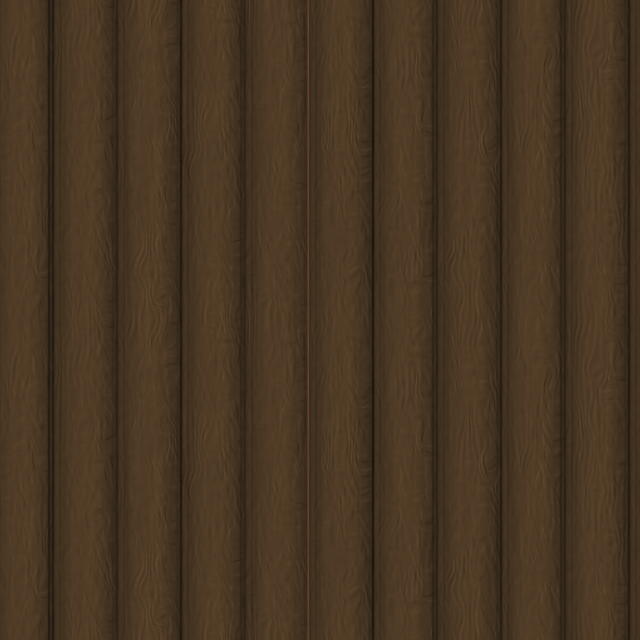
This texture is drawn by a Shadertoy shader. Its source:

```glsl
// Ten dark brown vertical boards with rounded shading and uneven seams.
// A tileable height field, lit from the side, carves the wood grain;
// the wear repeats twice up the canvas and differs from board to board.

const float BOARDS = 10.0;
const float TILES_UP = 2.0;
const float FIRST_SEAM = 0.083;

const vec3 OLIVE_BROWN = vec3(0.318, 0.240, 0.153);
const vec3 RED_BROWN   = vec3(0.312, 0.228, 0.149);
const vec3 EDGE_BROWN  = vec3(0.238, 0.181, 0.119);
const vec3 SEAM_DARK   = vec3(0.090, 0.070, 0.050);
const vec3 SEAM_GLOW   = vec3(0.440, 0.285, 0.165);

// Per seam: darkness of the main line and of the faint line beside it
const float MAIN_LINE[10] = float[10](0.75, 0.50, 0.85, 0.35, 0.50, 1.00, 0.50, 0.75, 0.50, 0.75);
const float SIDE_LINE[10] = float[10](0.75, 0.15, 0.10, 0.30, 0.10, 0.05, 0.45, 0.20, 0.45, 0.15);
const int GLOWING_SEAM = 4;

float hash(vec2 p) {
    return fract(sin(dot(p, vec2(12.9898, 78.233))) * 43758.5453);
}

// Value noise; cells.y whole cells fit in one vertical tile
float tileNoise(vec2 p, vec2 cells, float seed) {
    p *= cells;
    vec2 cell = floor(p);
    vec2 f = fract(p);
    f = f * f * (3.0 - 2.0 * f);
    float y0 = mod(cell.y, cells.y);
    float y1 = mod(cell.y + 1.0, cells.y);
    vec2 offset = vec2(seed * 17.0, seed * 3.7);
    float low  = mix(hash(vec2(cell.x, y0) + offset), hash(vec2(cell.x + 1.0, y0) + offset), f.x);
    float high = mix(hash(vec2(cell.x, y1) + offset), hash(vec2(cell.x + 1.0, y1) + offset), f.x);
    return mix(low, high, f.y);
}

// Soft line of the given half width around zero
float softLine(float d, float width) {
    return exp(-d * d / (width * width));
}

// Height of the wood: p.x runs across a board, p.y along a tile
float woodHeight(vec2 p, float seed) {
    float warp = tileNoise(p, vec2(5.0, 13.0), seed + 1.0);
    vec2 q = p + vec2(0.16, 0.03) * (warp - 0.5);

    // Slanted chips, strongest towards the right edge
    vec2 slanted = vec2(q.x, q.y + 0.22 * q.x);
    float chips = smoothstep(0.3, 0.7, tileNoise(slanted, vec2(8.0, 44.0), seed + 2.0));
    chips = 0.6 * chips + 0.4 * tileNoise(slanted, vec2(17.0, 84.0), seed + 3.0);
    float chipAmount = 0.35 + 0.65 * smoothstep(0.45, 0.9, p.x);

    // Long wavy grain in scattered patches
    float patchAmount = smoothstep(0.5, 0.85, tileNoise(p, vec2(2.0, 5.0), seed + 4.0));
    float waves = 0.5 + 0.5 * sin(75.0 * q.x + 8.0 * tileNoise(p, vec2(3.0, 5.0), seed + 5.0));

    float fibres = tileNoise(q, vec2(22.0, 30.0), seed + 6.0);
    return chips * chipAmount + 0.22 * waves * patchAmount + 0.28 * fibres;
}

// Rounded cross section: 0 at the edges, 1 on the crown
float boardProfile(float x) {
    float rise = smoothstep(0.06, 0.42, x);
    float fall = 1.0 - smoothstep(0.60, 0.98, x);
    return (0.4 + 0.6 * rise) * fall;
}

vec3 boardColour(vec2 p, float seed) {
    float tint = tileNoise(p, vec2(14.0, 4.0), seed + 7.0);
    vec3 wood = mix(RED_BROWN, OLIVE_BROWN, tint);
    vec3 colour = mix(EDGE_BROWN, wood, boardProfile(p.x));

    // Light from the side
    vec2 lightStep = vec2(0.020, -0.0035);
    float slope = woodHeight(p + lightStep, seed) - woodHeight(p, seed);
    colour *= 1.0 + 0.40 * clamp(slope, -0.4, 0.4);

    // Thin vertical streaks, fine pores and milled grooves by the left edge
    colour *= 0.97 + 0.06 * tileNoise(p, vec2(26.0, 6.0), seed + 8.0);
    colour *= 0.98 + 0.04 * tileNoise(p, vec2(40.0, 120.0), seed + 9.0);
    colour *= 1.0 - 0.13 * softLine(p.x - 0.11, 0.020) - 0.06 * softLine(p.x - 0.17, 0.018);
    return colour;
}

vec3 addSeam(vec3 colour, float d, int seam, float y) {
    float wear = 0.8 + 0.2 * tileNoise(vec2(0.0, y), vec2(1.0, 16.0), float(seam) + 40.0);
    colour *= 1.0 - 0.08 * softLine(d, 0.06);
    float dark = MAIN_LINE[seam] * softLine(d, 0.020);
    dark = max(dark, SIDE_LINE[seam] * softLine(d + 0.065, 0.018));
    colour = mix(colour, SEAM_DARK, dark * wear);
    if (seam == GLOWING_SEAM) colour = mix(colour, SEAM_GLOW, 0.9 * wear * softLine(d + 0.012, 0.017));
    return colour;
}

void mainImage(out vec4 fragColor, in vec2 fragCoord) {
    vec2 uv = fragCoord / iResolution.xy;
    float across = (uv.x - FIRST_SEAM) * BOARDS;
    float along = uv.y * TILES_UP;

    float board = mod(floor(across), BOARDS);
    float nearest = floor(across + 0.5);
    int seam = int(mod(nearest, BOARDS));

    vec3 colour = boardColour(vec2(fract(across), along), board * 11.0);
    colour = addSeam(colour, across - nearest, seam, along);
    fragColor = vec4(colour, 1.0);
}
```
